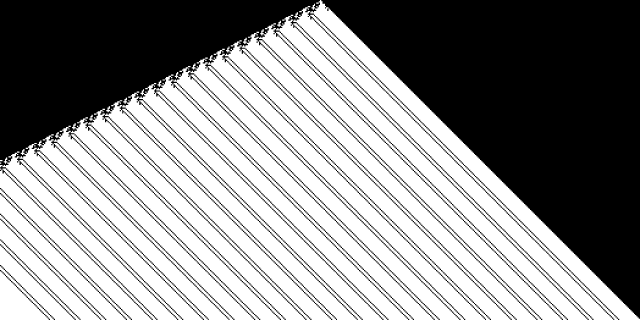
Write a WebGL 1 fragment shader that draws this pattern.

```glsl
precision highp float;
// A one-dimensional cellular automaton unrolled downwards from an apex:
// a white wedge on black, ragged teeth repeating along its left front,
// each tooth shedding a pair of diagonal trails. Cells are supersampled.

#define ROWS 262.0        // cells over the canvas height
#define TOOTH_WIDTH 14.0  // columns between teeth
#define TOOTH_DEPTH 11.0  // cells from front to tooth tip
#define TRAIL_PERIOD 21.0 // diagonals between trail pairs
#define TRAIL_GAP 4.0     // diagonals between the two trails of a pair
#define TRAIL_START 7.5   // depth at which the trails leave the tooth
#define LAST_TRAIL 490.0  // diagonal beyond which no trails remain
#define INK 0.56          // share of black cells in a tooth
#define SAMPLES 4         // samples per pixel side

uniform vec2 u_resolution;

float hash(vec2 p) {
  p = fract(p * vec2(0.1731, 0.3197));
  p += dot(p, p.yx + 19.19);
  return fract((p.x + p.y) * p.x * 7.13);
}

// Integer remainder, safe against rounding at the period.
float wrap(float n, float period) {
  return floor(mod(n + 0.5, period));
}

// 1.0 where a tooth has a black cell; depth is measured below the front.
float toothInk(vec2 cell, float depth) {
  float phase = wrap(cell.x, TOOTH_WIDTH);
  float tooth = floor((cell.x + 0.5) / TOOTH_WIDTH);
  float localRow = cell.y + tooth * TOOTH_WIDTH * 0.5;

  float fall = depth / TOOTH_DEPTH;
  float middle = mix(7.6, 6.0, fall);
  float halfWidth = 6.4 * (1.0 - fall * fall);
  float inside = step(abs(phase - middle), halfWidth) * step(fall, 1.0);
  return inside * step(hash(vec2(phase, localRow) + 3.0), INK);
}

// 1.0 on either diagonal of a trail pair.
float trailInk(float diagonal, float depth) {
  float n = wrap(diagonal, TRAIL_PERIOD);
  float first = step(n, 0.5);
  float second = step(abs(n - TRAIL_PERIOD + TRAIL_GAP), 0.5);
  float alive = step(1.0, diagonal) * step(diagonal, LAST_TRAIL);
  return max(first, second) * alive * step(TRAIL_START, depth);
}

float cellBrightness(vec2 cell) {
  float depth = cell.y + 0.5 * cell.x;  // left front moves two cells per row
  float diagonal = cell.y - cell.x;     // right front moves one cell per row
  float wedge = step(0.0, depth) * step(0.0, diagonal);
  float ink = max(toothInk(cell, depth), trailInk(diagonal, depth));
  return wedge * (1.0 - ink);
}

void main() {
  float sum = 0.0;
  for (int y = 0; y < SAMPLES; y++) {
    for (int x = 0; x < SAMPLES; x++) {
      // Column 0 starts at the canvas centre, row 0 at the top.
      vec2 offset = (vec2(x, y) + 0.5) / float(SAMPLES) - 0.5;
      vec2 point = gl_FragCoord.xy + offset;
      vec2 fromApex = vec2(point.x - 0.5 * u_resolution.x, u_resolution.y - point.y);
      sum += cellBrightness(floor(fromApex / u_resolution.y * ROWS));
    }
  }
  gl_FragColor = vec4(vec3(sum / float(SAMPLES * SAMPLES)), 1.0);
}
```
